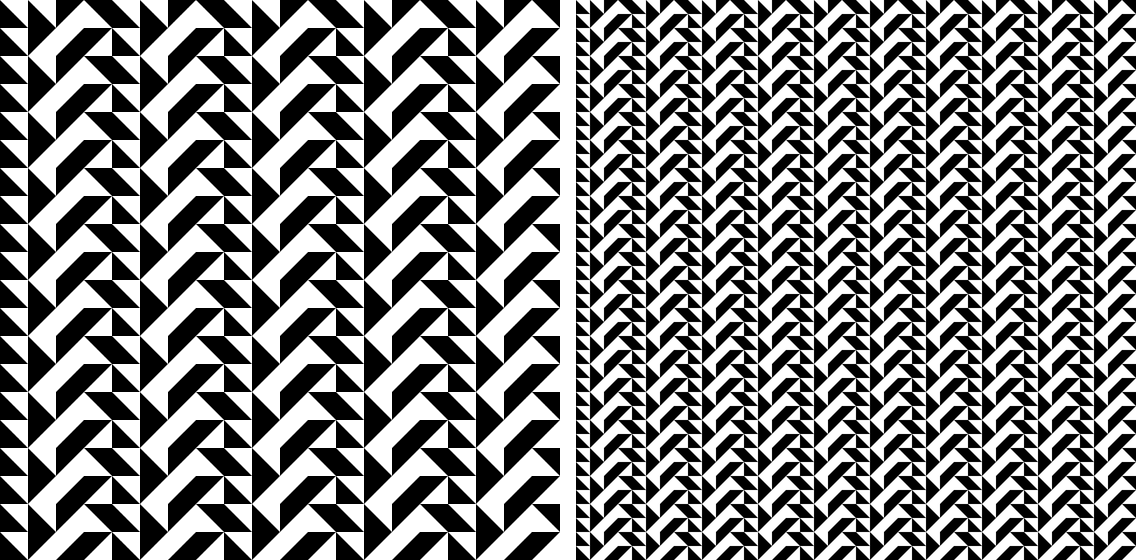
Left: one tile. Right: repeated 2 by 2.
This pattern is drawn by a Shadertoy shader. Its source:

```glsl
// Direction of the black corner in each cell of the 4 x 2 repeat, bottom row first
const vec2 blackCorner[8] = vec2[8](
    vec2(-1, -1), vec2(-1, 1), vec2(1, -1), vec2(-1, 1),
    vec2(-1, -1), vec2(-1, -1), vec2(-1, 1), vec2(1, 1));

// 1 in the white half of a diagonally split cell, 0 in the black half
float splitCell(vec2 p) {
    ivec2 cell = ivec2(mod(floor(p), vec2(4.0, 2.0)));
    vec2 corner = blackCorner[cell.y * 4 + cell.x];
    return step(dot(fract(p) - 0.5, corner), 0.0);
}

void mainImage(out vec4 fragColor, in vec2 fragCoord) {
    float white = 0.0;

    // Average a 6 x 6 grid inside the pixel to smooth every edge
    for (int i = 0; i < 36; i++) {
        vec2 offset = (vec2(i % 6, i / 6) + 0.5) / 6.0 - 0.5;
        // 20 x 20 cells give 5 repeats across and 10 down
        white += splitCell(20.0 * (fragCoord + offset) / iResolution.xy);
    }

    fragColor = vec4(vec3(white / 36.0), 1.0);
}
```
